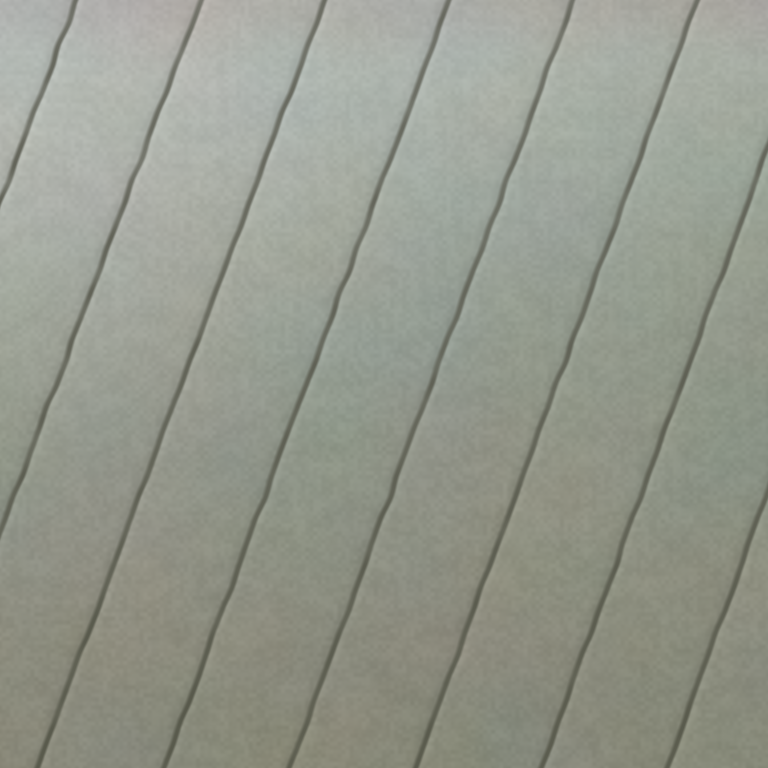
Give the GLSL for this texture, as a three.js fragment shader.

```glsl
// Pale grey-green boards divided by slanted dark grooves, lit from the top left.
varying vec2 vUv;

float hash(vec2 p) {
  return fract(sin(dot(p, vec2(127.1, 311.7))) * 43758.5453);
}

float noise(vec2 p) {
  vec2 cell = floor(p), f = fract(p);
  f = f * f * (3.0 - 2.0 * f);
  return mix(mix(hash(cell), hash(cell + vec2(1.0, 0.0)), f.x),
             mix(hash(cell + vec2(0.0, 1.0)), hash(cell + 1.0), f.x), f.y);
}

float fbm(vec2 p) {
  float sum = 0.0, gain = 0.5;
  for (int i = 0; i < 4; i++) {
    sum += gain * noise(p);
    p = p * 2.03 + 17.3;
    gain *= 0.5;
  }
  return sum / 0.9375;
}

// Shade from the dim lower boards to the bright upper ones
vec3 boardColor(vec2 uv) {
  vec3 color = mix(vec3(0.535, 0.538, 0.478), vec3(0.575, 0.597, 0.548), smoothstep(0.0, 0.6, uv.y));
  color = mix(color, vec3(0.69, 0.71, 0.685), smoothstep(0.4, 1.0, uv.y + 0.12 * (0.5 - uv.x)));
  color += vec3(0.035, 0.035, 0.045) * (0.5 - uv.x) * smoothstep(0.1, 0.9, uv.y);
  // Faint warm cast along the top edge
  return color - vec3(0.01, 0.035, 0.03) * smoothstep(0.91, 1.0, uv.y);
}

void main() {
  // Slanted repeat, slightly wider towards the bottom
  float spacing = mix(0.164, 0.1617, vUv.y);
  float start = mix(-0.2785, 0.1003, vUv.y);
  float board = (vUv.x - start) / spacing;
  float groove = floor(board + 0.5);
  float wobble = (noise(vec2(groove * 7.3, vUv.y * 34.0)) - 0.5) * 0.0035;
  float d = (board - groove) * spacing + wobble;

  // Board surface: slope across each board, tint blotches, mottling and grain
  vec3 color = boardColor(vUv);
  color += 0.014 * (0.5 - fract(board));
  color += (hash(vec2(floor(board), 4.0)) - 0.5) * 0.008;
  color += vec3(-0.045, 0.008, 0.006) * (fbm(vUv * 5.0 + 3.0) - 0.45);
  color += vec3(0.01, 0.005, -0.03) * (fbm(vUv * 7.0 + 41.0) - 0.5);
  color += 0.035 * (fbm(vUv * vec2(38.0, 46.0)) - 0.5);
  color += 0.035 * (noise(vUv * 190.0) - 0.5);

  // Groove: soft shadow on the left, dark core, thin lit edge on the right
  float wear = noise(vec2(groove * 5.1 + 2.0, vUv.y * 42.0));
  float core = smoothstep(-0.0075, -0.001, d) * (1.0 - smoothstep(0.0005, 0.005, d));
  float shadow = smoothstep(-0.02, -0.003, d) * (1.0 - smoothstep(-0.001, 0.004, d));
  float lip = smoothstep(0.003, 0.006, d) * (1.0 - smoothstep(0.006, 0.014, d));
  vec3 grooveColor = mix(vec3(0.335, 0.34, 0.285), vec3(0.4, 0.405, 0.365), vUv.y);
  color *= 1.0 - 0.05 * shadow;
  color = mix(color, grooveColor, core * mix(0.72, 1.0, wear));
  color += 0.025 * lip;

  gl_FragColor = vec4(color, 1.0);
}
```
